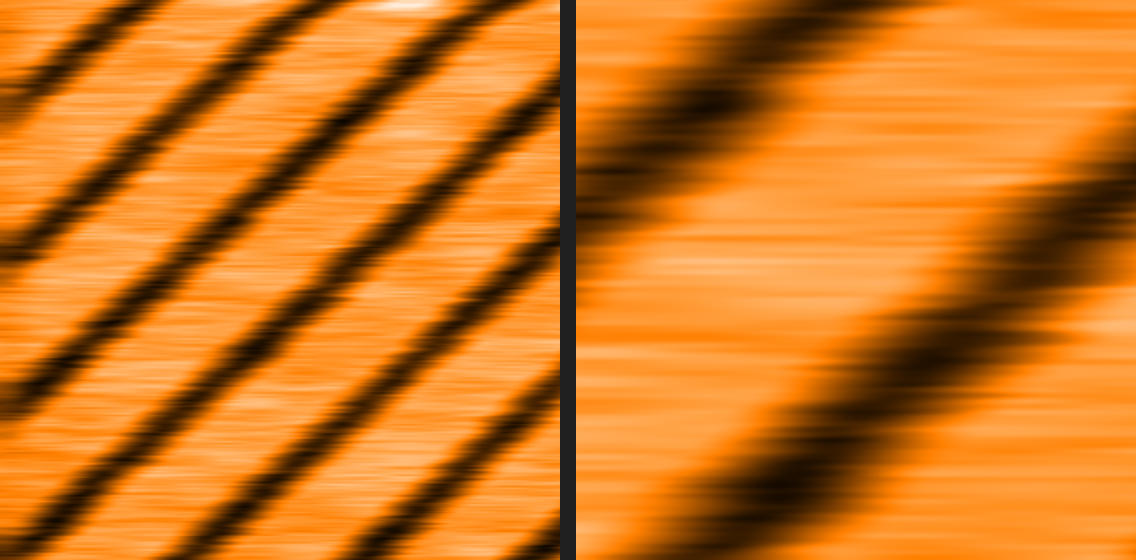
Left, the full canvas; right, a detail of the centre.
A WebGL 2 fragment shader for this pattern:

```glsl
#version 300 es
precision highp float;
// Draws diagonal dark stripes on orange fur, brushed with fine horizontal streaks.

uniform vec2 u_resolution;
out vec4 outColor;

const float STRIPE_SLOPE = 0.857;
const float STRIPE_PERIOD = 0.2666;   // vertical distance between stripes
const float STRIPE_OFFSET = 0.0143;
const float STRIPE_REACH = 0.28;      // half width of the soft band, in periods
const float STRIPE_TONE = 0.10;
const float FUR_TONE = 0.615;

float hash(vec2 p) {
    return fract(sin(dot(p, vec2(127.1, 311.7))) * 43758.5453);
}

// Smooth value noise centred on zero, from -0.5 to 0.5.
float noise(vec2 p) {
    vec2 cell = floor(p);
    vec2 f = fract(p);
    f = f * f * (3.0 - 2.0 * f);
    float low = mix(hash(cell), hash(cell + vec2(1.0, 0.0)), f.x);
    float high = mix(hash(cell + vec2(0.0, 1.0)), hash(cell + vec2(1.0, 1.0)), f.x);
    return mix(low, high, f.y) - 0.5;
}

// Sum of noise layers stretched along x; each layer is finer than the last.
float streaks(vec2 p, vec2 frequency) {
    float sum = 0.0;
    float weight = 0.5;
    for (int i = 0; i < 3; i++) {
        sum += weight * noise(p * frequency + float(i) * 17.3);
        frequency *= vec2(1.5, 2.0);
        weight *= 0.9;
    }
    return sum;
}

float softMax(float a, float b, float softness) {
    float d = a - b;
    return 0.5 * (a + b + sqrt(d * d + softness * softness));
}

// Distance to the nearest stripe centre, from 0 to 0.5 periods.
float stripeDistance(vec2 p, float jitter) {
    float x = softMax(p.x, 0.025, 0.02);                    // level out at the left
    float topBend = 0.03 * p.x * smoothstep(0.95, 1.0, p.y);
    float across = STRIPE_SLOPE * x - p.y - STRIPE_OFFSET - topBend;
    float phase = across / STRIPE_PERIOD + jitter;
    return abs(fract(phase + 0.5) - 0.5);
}

// Black to orange to white.
vec3 furRamp(float tone) {
    return clamp(vec3(2.0 * tone, tone, 2.0 * tone - 1.0), 0.0, 1.0);
}

void main() {
    vec2 p = gl_FragCoord.xy / u_resolution;

    float fine = streaks(p, vec2(7.0, 75.0));
    float ragged = streaks(p + 5.7, vec2(6.0, 60.0));
    float blotch = noise(p * vec2(9.0, 14.0) + 3.1);

    // Stripe profile with ragged edges
    float d = stripeDistance(p, 0.08 * ragged + 0.02 * blotch);
    float fur = smoothstep(0.0, STRIPE_REACH, d);

    // Contrast fades in a smear along the left edge
    float smear = 1.0 - smoothstep(0.0, 0.085, p.x);
    float dark = mix(STRIPE_TONE, 0.19, smear);
    float light = mix(FUR_TONE, 0.54, smear);
    float tone = mix(dark, light, fur);

    // Streaks and broad patches
    tone += fine * mix(0.16, 0.24, fur) + blotch * mix(0.07, 0.09, fur);

    // Pale glow between stripes at the top edge
    float glow = smoothstep(0.97, 1.0, p.y) * smoothstep(0.2, 0.7, p.x);
    tone += 0.32 * glow * smoothstep(0.25, 0.45, d);

    outColor = vec4(furRamp(max(tone, 0.0)), 1.0);
}
```
